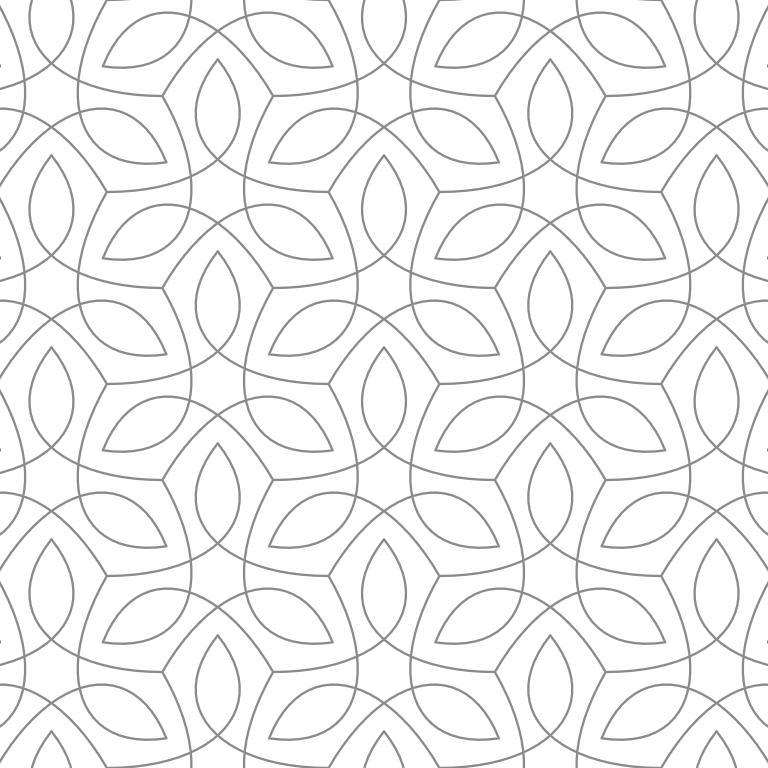
Give the GLSL for this pattern, as a WebGL 1 fragment shader.

```glsl
precision highp float;

// Interlaced three-petal line ornament on a triangular lattice, grey on white.
// One Bezier strand per motif, from petal tip to lattice vertex, is repeated by
// mirror folding around each lattice centre; the nearest three centres are drawn.

uniform vec2 u_resolution;

const float SPACING = 0.25;              // distance between centres, canvas heights
const vec2 ANCHOR = vec2(0.5, 0.375);    // position of one centre
const float LINE_WIDTH = 0.003;          // canvas heights
const vec3 PAPER = vec3(1.0);
const vec3 INK = vec3(0.54);

// Strand control points, in units of the lattice spacing
const vec2 TIP = vec2(0.0, 0.691);
const vec2 TIP_HANDLE = vec2(-0.292, 0.323);
const vec2 VERTEX_HANDLE = vec2(0.0, 0.0);
const vec2 VERTEX = vec2(0.57735, 0.0);

const int SEGMENTS = 24;
const float COS30 = 0.866025;
const vec2 MIRROR_NORMAL = vec2(-0.5, COS30);   // normal of the 30 degree axis

vec2 strandPoint(float t) {
  float s = 1.0 - t;
  return s * s * s * TIP + 3.0 * s * s * t * TIP_HANDLE
       + 3.0 * s * t * t * VERTEX_HANDLE + t * t * t * VERTEX;
}

float segmentDistance(vec2 p, vec2 a, vec2 b) {
  vec2 pa = p - a, ba = b - a;
  return length(pa - ba * clamp(dot(pa, ba) / dot(ba, ba), 0.0, 1.0));
}

// Fold into the wedge between the 30 and 90 degree mirror axes
vec2 foldToWedge(vec2 p) {
  p.x = abs(p.x);
  p -= 2.0 * min(dot(p, MIRROR_NORMAL), 0.0) * MIRROR_NORMAL;
  p.x = abs(p.x);
  return p;
}

// Distance to the six strands around one centre
float motifDistance(vec2 p) {
  vec2 q = foldToWedge(p);
  vec2 acrossVertical = vec2(-q.x, q.y);
  vec2 acrossSlant = q - 2.0 * dot(q, MIRROR_NORMAL) * MIRROR_NORMAL;
  float d = 10.0;
  vec2 a = TIP;
  for (int i = 1; i <= SEGMENTS; i++) {
    vec2 b = strandPoint(float(i) / float(SEGMENTS));
    d = min(d, segmentDistance(q, a, b));
    d = min(d, segmentDistance(acrossVertical, a, b));
    d = min(d, segmentDistance(acrossSlant, a, b));
    a = b;
  }
  return d;
}

vec2 latticePoint(vec2 ij) {
  return vec2(COS30 * ij.x, 0.5 * ij.x + ij.y);
}

// Distance to the motifs at the three corners of the enclosing lattice triangle
float patternDistance(vec2 p) {
  float column = p.x / COS30;
  vec2 f = fract(vec2(column, p.y - 0.5 * column));
  vec2 local = latticePoint(f);
  vec2 thirdCorner = vec2(step(1.0, f.x + f.y));
  float d = motifDistance(local - latticePoint(vec2(1.0, 0.0)));
  d = min(d, motifDistance(local - latticePoint(vec2(0.0, 1.0))));
  return min(d, motifDistance(local - latticePoint(thirdCorner)));
}

void main() {
  vec2 canvas = gl_FragCoord.xy / u_resolution.y;
  float d = patternDistance((canvas - ANCHOR) / SPACING) * SPACING;

  // One-pixel smooth edge
  float coverage = clamp(0.5 + (0.5 * LINE_WIDTH - d) * u_resolution.y, 0.0, 1.0);
  gl_FragColor = vec4(mix(PAPER, INK, coverage), 1.0);
}
```
